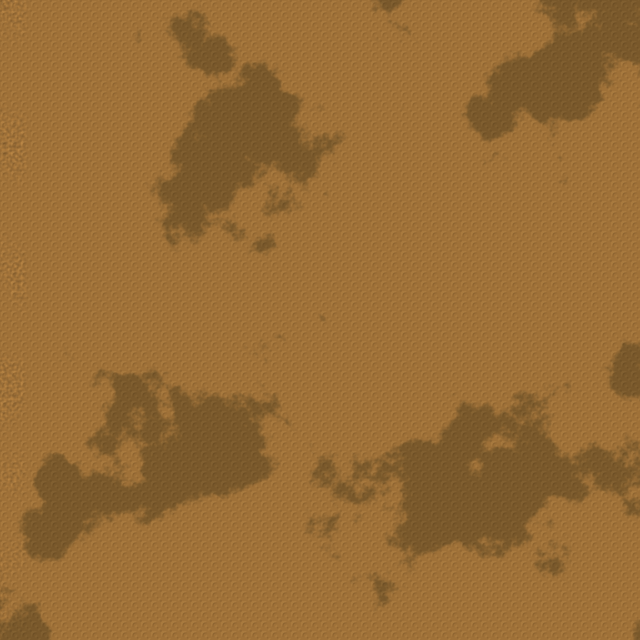
This texture is drawn by a WebGL 1 fragment shader. Its source:

```glsl
precision highp float;

uniform vec2 u_resolution;

// Colours
const vec3 SAND = vec3(0.622, 0.442, 0.220);
const vec3 SAND_LIT = vec3(0.657, 0.477, 0.245);
const vec3 SAND_SHADE = vec3(0.562, 0.398, 0.197);
const vec3 STAIN_TINT = vec3(0.765, 0.785, 0.765);

// Stains
const float STAIN_SCALE = 3.3;
const vec2 STAIN_OFFSET = vec2(7.3, 2.6);
const float STAIN_START = 0.225;
const float STAIN_FULL = 0.375;
const int STAIN_OCTAVES = 7;
const float STAIN_GAIN = 0.59;

// Embossed weave
const float TILES = 64.0;
const float ARC_RADIUS = 0.27;
const float ARC_WIDTH = 0.15;
const vec2 PEBBLE_CENTER = vec2(0.20, -0.21);
const float PEBBLE_RADIUS = 0.19;
const float NUB_RADIUS = 0.24;
const float EMBOSS_STEP = 0.08;
const vec2 LIGHT_DIR = vec2(-0.7071, 0.7071);

// Worn strip along the left side
const float WEAR_WIDTH = 0.05;
const float WEAR_GRAIN = 190.0;
const float WEAR_STRENGTH = 0.22;

const float TAU = 6.28318;

float hash(vec2 cell) {
    vec3 p = fract(cell.xyx * 0.1031);
    p += dot(p, p.yzx + 33.33);
    return fract((p.x + p.y) * p.z);
}

// Contribution of one lattice corner
float corner(vec2 cell, vec2 offset) {
    float angle = TAU * hash(cell);
    return dot(vec2(cos(angle), sin(angle)), offset);
}

float gradientNoise(vec2 p) {
    vec2 cell = floor(p);
    vec2 f = p - cell;
    vec2 w = f * f * f * (f * (f * 6.0 - 15.0) + 10.0);
    vec2 e = vec2(1.0, 0.0);
    float low = mix(corner(cell, f), corner(cell + e.xy, f - e.xy), w.x);
    float high = mix(corner(cell + e.yx, f - e.yx), corner(cell + e.xx, f - e.xx), w.x);
    return mix(low, high, w.y);
}

float fbm(vec2 p) {
    mat2 turn = mat2(1.6, 1.2, -1.2, 1.6);
    float sum = 0.0;
    float amplitude = 1.0;
    for (int i = 0; i < STAIN_OCTAVES; i++) {
        sum += amplitude * gradientNoise(p);
        p = turn * p + vec2(17.3, 9.7);
        amplitude *= STAIN_GAIN;
    }
    return sum;
}

// Height of one repeated tile: a crescent, a pebble and a nub on the corners
float tileHeight(vec2 p) {
    vec2 q = fract(p) - 0.5;
    float ring = 1.0 - smoothstep(0.0, ARC_WIDTH, abs(length(q) - ARC_RADIUS));
    float crescent = ring * smoothstep(-0.1, 0.2, dot(q, LIGHT_DIR));
    float pebble = 1.0 - smoothstep(0.0, PEBBLE_RADIUS, length(q - PEBBLE_CENTER));
    float nub = 1.0 - smoothstep(0.0, NUB_RADIUS, length(0.5 - abs(q)));
    return max(max(crescent, pebble), nub);
}

float emboss(vec2 p) {
    vec2 reach = LIGHT_DIR * EMBOSS_STEP;
    return tileHeight(p - reach) - tileHeight(p + reach);
}

void main() {
    vec2 uv = gl_FragCoord.xy / min(u_resolution.x, u_resolution.y);

    // Lit and shaded sides of the weave
    float relief = emboss(uv * TILES);
    vec3 color = mix(SAND, SAND_LIT, smoothstep(0.03, 0.45, relief));
    color = mix(color, SAND_SHADE, smoothstep(0.2, 0.95, -relief));

    // Cloudy dark stains
    float stain = smoothstep(STAIN_START, STAIN_FULL, fbm(uv * STAIN_SCALE + STAIN_OFFSET));
    color *= mix(vec3(1.0), STAIN_TINT, stain);

    // Fine speckle on the worn strip
    float strip = 1.0 - smoothstep(0.6 * WEAR_WIDTH, WEAR_WIDTH, uv.x);
    float patches = smoothstep(-0.2, 0.3, gradientNoise(uv * 9.0 + 4.5));
    color *= 1.0 + WEAR_STRENGTH * strip * patches * gradientNoise(uv * WEAR_GRAIN);

    gl_FragColor = vec4(color, 1.0);
}
```
